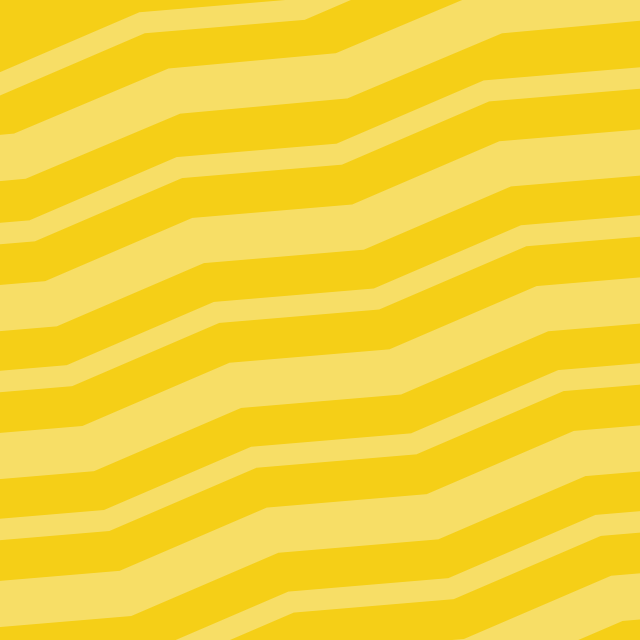
A Shadertoy shader for this pattern:

```glsl
// Tilted zigzag stripes, alternately wide and thin, on a golden ground.
// Positions are taken into a slanted lattice (along, across), where each stripe
// is a band around a triangle wave; the topmost wide stripe is slightly stretched.

const vec3 GROUND = vec3(0.96, 0.81, 0.09);
const vec3 STRIPE = vec3(0.97, 0.87, 0.40);

const vec2 CREST  = vec2(0.3004, 0.6595);   // a crest on a wide stripe's upper edge
const vec2 ALONG  = vec2(0.4798, 0.1198);   // one full zigzag
const vec2 ACROSS = vec2(0.0582, -0.2263);  // one pair of stripes, downwards

// All below in lattice units
const float ZIGZAG_DEPTH = 0.172;
const float WIDE_HALF    = 0.156;
const float WIDE_CENTER  = 0.156;
const float THIN_HALF    = 0.0725;
const float THIN_CENTER  = 0.6525;

// The topmost wide stripe: longer zigzags, shifted along and slightly up
const float TOP_STRETCH = 1.048;
const vec2  TOP_SHIFT   = vec2(0.045, -0.008);

// Triangle wave: 0 at crests, ZIGZAG_DEPTH at valleys
float zigzag(float along) {
    return ZIGZAG_DEPTH * 2.0 * abs(fract(along + 0.5) - 0.5);
}

// Distance across the lattice, measured from the zigzag line
float depthBelowZigzag(vec2 cell) {
    return cell.y - zigzag(cell.x);
}

// Antialiased band around zero
float band(float offset, float halfWidth, float pixel) {
    return clamp((halfWidth - abs(offset)) / pixel + 0.5, 0.0, 1.0);
}

void mainImage(out vec4 fragColor, in vec2 fragCoord) {
    vec2 uv = fragCoord / iResolution.y;
    vec2 cell = inverse(mat2(ALONG, ACROSS)) * (uv - CREST);
    float pixel = 1.0 / (iResolution.y * length(ACROSS));

    // Thin stripes repeat without end
    float depth = depthBelowZigzag(cell);
    float thinOffset = depth - THIN_CENTER;
    float cover = band(thinOffset - floor(thinOffset + 0.5), THIN_HALF, pixel);

    // Regular wide stripes start at row zero
    float wideOffset = depth - WIDE_CENTER;
    float row = max(floor(wideOffset + 0.5), 0.0);
    cover = max(cover, band(wideOffset - row, WIDE_HALF, pixel));

    // Stretched wide stripe in the row above them
    vec2 topCell = cell - TOP_SHIFT;
    topCell.x /= TOP_STRETCH;
    float topOffset = depthBelowZigzag(topCell) - WIDE_CENTER + 1.0;
    cover = max(cover, band(topOffset, WIDE_HALF, pixel));

    fragColor = vec4(mix(GROUND, STRIPE, cover), 1.0);
}
```
